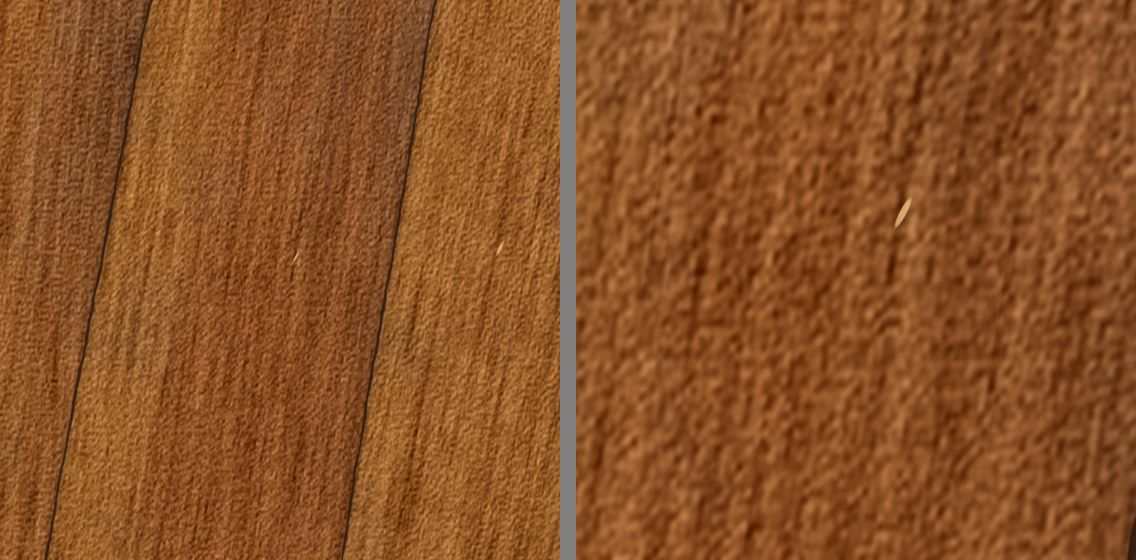
Left: the whole. Right: its middle third, enlarged.
Reproduce this texture procedurally as a WebGL 2 fragment shader.

```glsl
#version 300 es
precision highp float;
// Slanted wooden planks with fine grain, rough pores and thin dark seams.

#define PLANK_WIDTH 0.528
#define SEAM_START 0.081
#define SLANT 0.187
#define TAPER 0.019
#define SEAM_HALF_WIDTH 0.0025
#define GRAIN_CONTRAST 0.23
#define ROUGHNESS 0.36
#define GOLD vec3(0.615, 0.385, 0.170)
#define RUSSET vec3(0.540, 0.300, 0.130)
#define ASH vec3(0.485, 0.310, 0.185)
#define SEAM_COLOR vec3(0.170, 0.095, 0.055)
#define CHIP_COLOR vec3(0.950, 0.760, 0.500)

uniform vec2 u_resolution;
out vec4 fragColor;

float hash(vec2 p) {
    return fract(sin(dot(p, vec2(127.1, 311.7))) * 43758.5453);
}

float noise(vec2 p) {
    vec2 cell = floor(p), f = fract(p);
    f = f * f * (3.0 - 2.0 * f);
    float low = mix(hash(cell), hash(cell + vec2(1, 0)), f.x);
    float high = mix(hash(cell + vec2(0, 1)), hash(cell + vec2(1, 1)), f.x);
    return mix(low, high, f.y);
}

float fbm(vec2 p) {
    float sum = 0.0, weight = 0.5;
    for (int i = 0; i < 4; i++) {
        sum += weight * noise(p);
        p = p * 2.03 + 17.3;
        weight *= 0.5;
    }
    return sum / 0.9375;
}

// Broad colour of a plank: light left edge, ashen upper right edge
vec3 plankColor(float id, float across, vec2 uv, vec2 grain) {
    float drift = fbm(grain * vec2(13.0, 1.2) + id * 9.0) - 0.5;
    float golden = mod(id, 2.0) * mix(0.5, 0.8, step(0.0, id));
    golden = max(golden, 1.0 - smoothstep(0.08, 0.45, across + drift * 0.3));
    vec3 color = mix(RUSSET, GOLD, clamp(golden + drift * 0.5, 0.0, 1.0));
    float ashen = smoothstep(0.55, 0.95, across + drift * 0.4);
    ashen *= mix(0.15, 0.85, smoothstep(0.3, 0.95, uv.y));
    ashen += 0.3 * smoothstep(0.54, 0.75, fbm(uv * vec2(8.0, 5.0) + 31.0));
    return mix(color, ASH, clamp(ashen, 0.0, 0.9));
}

// Light and dark along the grain; figured planks carry longer dark veins
float grainShade(vec2 grain, float figured) {
    float shade = GRAIN_CONTRAST * (noise(grain * vec2(88.0, 2.6)) - 0.5);
    shade += GRAIN_CONTRAST * (noise(grain * vec2(175.0, 9.0)) - 0.5);
    shade -= 0.15 * smoothstep(0.62, 0.92, noise(grain * vec2(130.0, 10.0) + 5.0));
    float vein = smoothstep(0.62, 0.9, noise(grain * vec2(88.0, 6.0) + 23.0));
    return shade - 0.2 * vein * figured;
}

// Small pits lit from the upper left
float pitShade(vec2 grain) {
    vec2 p = grain * vec2(215.0, 165.0);
    float relief = noise(p) - noise(p + vec2(-0.65, 0.5));
    return ROUGHNESS * relief + 0.34 * (noise(p * 1.2 + 41.0) - 0.5);
}

// Two short pale chips lying along the grain
float chips(vec2 uv, float pixel) {
    float mask = 0.0;
    for (float i = 0.0; i < 2.0; i++) {
        vec2 d = uv - vec2(0.528 + 0.365 * i, 0.54 + 0.017 * i);
        d.x -= d.y * 0.5;
        float dist = length(d * vec2(1.0, 0.26)) - 0.0022 - 0.0008 * i;
        mask = max(mask, 1.0 - smoothstep(-pixel, pixel, dist));
    }
    return mask;
}

void main() {
    vec2 uv = gl_FragCoord.xy / u_resolution;
    float pixel = 1.0 / min(u_resolution.x, u_resolution.y);

    // Plank number and position across it, narrowing slightly upward
    float wobble = 0.003 * (noise(vec2(uv.y * 13.0, 2.0)) - 0.5)
                 + 0.0015 * (noise(vec2(uv.y * 75.0, 7.0)) - 0.5);
    float width = PLANK_WIDTH - TAPER * uv.y;
    float s = (uv.x - SLANT * uv.y - SEAM_START + wobble) / width;
    float id = floor(s), across = fract(s);

    // Grain direction bends gently and differs between planks
    float lean = SLANT - 0.035 + 0.045 * id;
    vec2 grain = vec2(uv.x - lean * uv.y, uv.y);
    grain.x += 0.012 * (fbm(uv * vec2(2.5, 2.0) + id * 5.0) - 0.5);
    grain += id * vec2(3.7, 1.9);

    float figured = step(0.5, id) * (1.0 - 0.6 * smoothstep(0.35, 0.85, uv.y));
    vec3 color = plankColor(id, across, uv, grain);
    float light = grainShade(grain, figured) + pitShade(grain) + 0.02;
    color += light * vec3(0.47, 0.42, 0.33);
    color = mix(color, CHIP_COLOR, 0.8 * chips(uv, pixel));

    // Seam with a soft worn shadow, broken up along its length
    float seamDist = min(across, 1.0 - across) * width;
    float halfWidth = SEAM_HALF_WIDTH * mix(0.5, 1.3, noise(vec2(uv.y * 45.0, id)));
    float seam = 1.0 - smoothstep(halfWidth - pixel, halfWidth + pixel, seamDist);
    color *= 1.0 - 0.22 * exp(-seamDist * 130.0);
    color = mix(color, SEAM_COLOR, 0.85 * seam);

    fragColor = vec4(clamp(color, 0.0, 1.0), 1.0);
}
```
